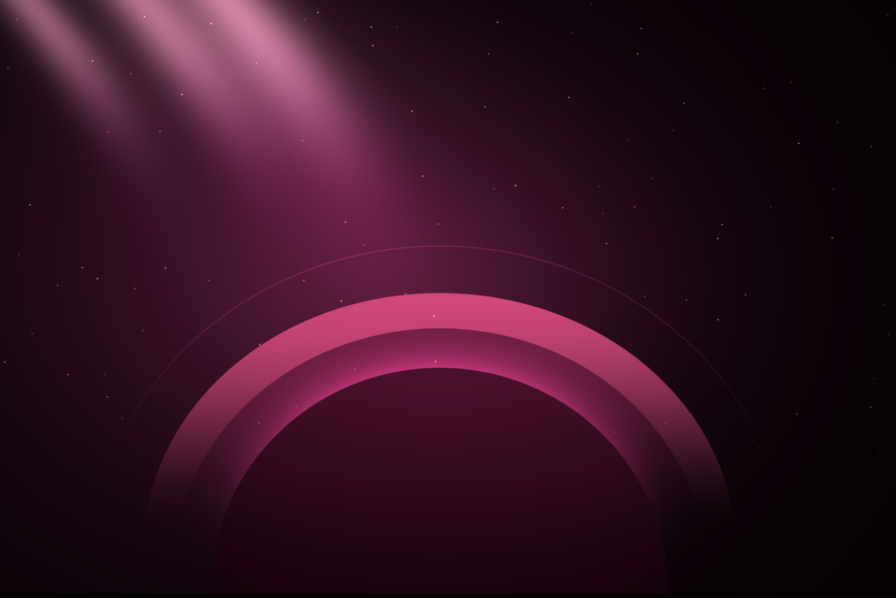
Write a Shadertoy shader that draws this background.

```glsl
#define NIGHT      vec3(0.025, 0.004, 0.020)
#define HAZE       vec3(0.155, 0.048, 0.100)
#define BEAM_PALE  vec3(0.640, 0.430, 0.510)
#define BEAM_DEEP  vec3(0.480, 0.170, 0.360)
#define BAND_ROSE  vec3(0.820, 0.285, 0.480)
#define BAND_WINE  vec3(0.400, 0.110, 0.240)
#define RIM_GLOW   vec3(0.400, 0.110, 0.250)
#define DISC_TOP   vec3(0.290, 0.065, 0.170)
#define DISC_LOW   vec3(0.110, 0.012, 0.060)
#define ARCH_X     0.7355
#define DUST_CELL  0.065
#define DUST_SIZE  0.0015

float hash(vec2 p) {
    vec3 q = fract(vec3(p.xyx) * 0.1031);
    q += dot(q, q.yzx + 33.33);
    return fract((q.x + q.y) * q.z);
}

float softSpot(vec2 p, vec2 center, vec2 radius) {
    vec2 q = (p - center) / radius;
    return exp(-dot(q, q));
}

// Approximate distance to an elliptical arch with straight legs
float archDistance(vec2 p, float top, vec2 radius) {
    vec2 q = p - vec2(ARCH_X, top + radius.y);
    q.y = min(q.y, -0.0001);
    float k = length(q / radius);
    return (k - 1.0) * k / length(q / (radius * radius));
}

// One curved light shaft that widens and dims as it falls
float beam(vec2 p, float start, float width, float reach) {
    float drift = 0.85 * p.y - 0.65 * p.y * p.y;
    float across = (p.x - start - drift) / (width * (1.0 + 0.9 * p.y));
    float along = p.y / reach;
    return exp(-across * across - along * along);
}

// Sparse specks, one candidate per cell
float dust(vec2 p, float pixel) {
    vec2 cell = floor(p / DUST_CELL);
    vec2 offset = vec2(hash(cell + 3.1), hash(cell + 17.7)) * 0.8 + 0.1;
    float d = length(p - (cell + offset) * DUST_CELL);
    float size = max(DUST_SIZE, 0.7 * pixel);
    float present = step(0.66, hash(cell + 41.3));
    return present * (0.2 + 0.6 * hash(cell + 71.9)) * exp(-d * d / (size * size));
}

void mainImage(out vec4 fragColor, in vec2 fragCoord) {
    // Height units, y measured down from the top edge
    float pixel = 1.0 / iResolution.y;
    vec2 p = vec2(fragCoord.x, iResolution.y - fragCoord.y) * pixel;

    // Ambient haze
    vec3 color = NIGHT;
    color += HAZE * softSpot(p, vec2(0.48, 0.46), vec2(0.58, 0.46));
    color += HAZE * softSpot(p, vec2(0.70, 0.48), vec2(0.38, 0.26));

    // Light shafts
    float light = 0.72 * beam(p, 0.045, 0.050, 0.22)
                + 0.78 * beam(p, 0.235, 0.060, 0.25)
                + 0.95 * beam(p, 0.380, 0.075, 0.30)
                + 0.20 * beam(p, 0.280, 0.270, 0.34);
    color += light * mix(BEAM_PALE, BEAM_DEEP, smoothstep(0.05, 0.38, p.y));
    vec3 backdrop = color;

    // Hairline arch
    float hairline = abs(archDistance(p, 0.4115, vec2(0.588, 0.551)));
    float hairFade = 1.0 - smoothstep(0.42, 0.85, p.y);
    color += 0.30 * RIM_GLOW * hairFade * (1.0 - smoothstep(0.0, 1.3 * pixel + 0.0005, hairline));

    // Nested bands, from outside to inside
    float outer = archDistance(p, 0.490, vec2(0.496, 0.432));
    float middle = archDistance(p, 0.549, vec2(0.446, 0.409));
    float inner = archDistance(p, 0.615, vec2(0.383, 0.375));

    float roseFade = 1.0 - smoothstep(0.47, 0.89, p.y);
    vec3 rose = mix(backdrop, BAND_ROSE, roseFade);
    color = mix(color, rose, smoothstep(pixel, -pixel, outer) * 1.0);

    float wineFade = 1.0 - smoothstep(0.50, 0.88, p.y);
    vec3 wine = mix(backdrop, BAND_WINE, wineFade);
    float rimFade = 1.0 - smoothstep(0.58, 0.95, p.y);
    wine += RIM_GLOW * rimFade * exp(-max(inner, 0.0) / 0.032);
    color = mix(color, wine, 1.0 - smoothstep(-pixel, pixel, middle));

    float side = (p.x - ARCH_X) / 0.383;
    vec3 disc = mix(DISC_TOP, DISC_LOW, smoothstep(0.58, 1.02, p.y));
    disc *= 1.0 - 0.25 * side * side;
    float discMask = 1.0 - smoothstep(-pixel, pixel, inner);
    color = mix(color, disc, discMask);

    // Dust and dark lower border
    float dustFade = (1.0 - discMask) * (1.0 - smoothstep(0.55, 0.85, p.y));
    color += vec3(0.75, 0.46, 0.42) * dust(p, pixel) * dustFade;
    color *= 1.0 - 0.7 * smoothstep(0.990, 0.995, p.y);
    fragColor = vec4(clamp(color, 0.0, 1.0), 1.0);
}
```
